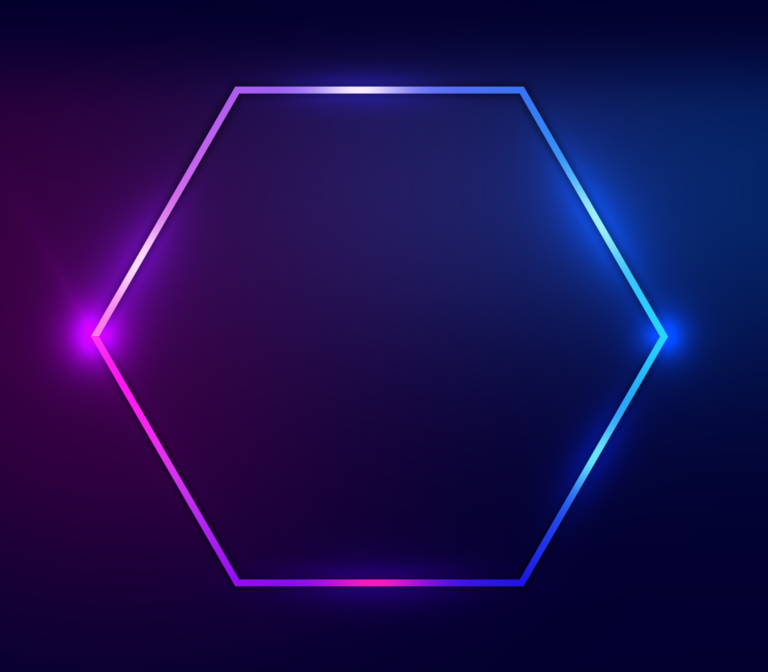
A WebGL 1 fragment shader for this background:

```glsl
precision highp float;

uniform vec2 u_resolution;

const float RADIUS = 0.4234;
const float HALF_STROKE = 0.0052;
const float SIXTH_TURN = 1.0471976;

vec3 pick(float i, vec3 a, vec3 b, vec3 c, vec3 d, vec3 e, vec3 f) {
  if (i < 0.5) return a;
  if (i < 1.5) return b;
  if (i < 2.5) return c;
  if (i < 3.5) return d;
  return i < 4.5 ? e : f;
}

// Corners and edges run counterclockwise from the right corner
vec3 cornerColor(float i) {
  return pick(mod(i, 6.0),
    vec3(0.15, 0.85, 1.00), vec3(0.22, 0.45, 0.97), vec3(0.68, 0.36, 0.95),
    vec3(1.00, 0.48, 0.90), vec3(0.58, 0.05, 0.95), vec3(0.12, 0.08, 0.90));
}

vec3 sparkColor(float i) {
  return pick(i,
    vec3(0.62, 0.95, 1.00), vec3(0.97, 0.92, 1.00), vec3(1.00, 0.86, 1.00),
    vec3(1.00, 0.10, 0.95), vec3(0.98, 0.10, 0.75), vec3(0.40, 0.90, 1.00));
}

vec3 glowColor(float i) {
  return pick(i,
    vec3(0.00, 0.28, 0.80), vec3(0.16, 0.14, 0.80), vec3(0.36, 0.04, 0.68),
    vec3(0.10, 0.00, 0.12), vec3(0.22, 0.00, 0.58), vec3(0.00, 0.13, 0.75));
}

// Position along the edge, glow length, glow thickness, in edge lengths
vec3 glowShape(float i) {
  return pick(i,
    vec3(0.47, 0.30, 0.095), vec3(0.57, 0.28, 0.035), vec3(0.70, 0.27, 0.085),
    vec3(0.20, 0.60, 0.040), vec3(0.48, 0.34, 0.050), vec3(0.52, 0.23, 0.050));
}

float bell(float x, float width) {
  return exp(-x * x / (width * width));
}

float blob(vec2 uv, vec2 center, vec2 size) {
  vec2 d = (uv - center) / size;
  return exp(-dot(d, d));
}

float halo(vec2 q, vec2 center, float size) {
  vec2 d = (q - center) / size;
  float falloff = 1.0 / (1.0 + dot(d, d));
  return falloff * falloff;
}

vec3 backdrop(vec2 uv) {
  vec3 color = vec3(0.008, 0.0, 0.185);
  color += vec3(0.19, 0.00, 0.055) * blob(uv, vec2(0.00, 0.62), vec2(0.42, 0.42));
  color += vec3(0.08, 0.00, 0.03) * blob(uv, vec2(0.22, 0.30), vec2(0.30, 0.25));
  color += vec3(0.00, 0.13, 0.20) * blob(uv, vec2(1.00, 0.72), vec2(0.36, 0.30));
  color += vec3(0.09, 0.09, 0.155) * blob(uv, vec2(0.54, 0.72), vec2(0.32, 0.27));
  return mix(color, vec3(0.006, 0.0, 0.17), smoothstep(0.82, 1.0, uv.y) * 0.9);
}

void main() {
  vec2 uv = gl_FragCoord.xy / u_resolution;
  vec2 q = (gl_FragCoord.xy - 0.5 * u_resolution) / u_resolution.y;
  q = (q + vec2(0.0067, 0.0007)) / RADIUS;

  // Edge glows, hexagon distance and the stroke colour of the nearest edge
  vec3 glow = vec3(0.0);
  vec3 stroke = vec3(0.0);
  float hexagon = -10.0;
  for (int k = 0; k < 6; k++) {
    float i = float(k);
    float angle = (i + 0.5) * SIXTH_TURN;
    vec2 normal = vec2(cos(angle), sin(angle));
    float across = dot(q, normal) - cos(0.5 * SIXTH_TURN);
    float along = dot(q, vec2(-normal.y, normal.x)) + 0.5;
    vec3 shape = glowShape(i);
    float offset = along - shape.x;
    glow += glowColor(i) * bell(offset, shape.y) * exp(-abs(across) / shape.z);
    if (across > hexagon) {
      hexagon = across;
      stroke = mix(cornerColor(i), cornerColor(i + 1.0), clamp(along, 0.0, 1.0));
      stroke = mix(stroke, sparkColor(i), bell(offset, shape.y * 0.55));
    }
  }

  vec3 color = backdrop(uv) + glow * 0.85;

  // Dark rim beside the stroke
  float edge = abs(hexagon) * RADIUS;
  color *= 1.0 - 0.5 * bell(edge, 0.011);

  // Corner halos
  color += vec3(0.62, 0.00, 0.85) * halo(q, vec2(-1.0, 0.0), 0.13);
  color += vec3(0.00, 0.26, 0.88) * halo(q, vec2(1.0, 0.0), 0.10);

  // Neon stroke
  float pixel = 1.0 / u_resolution.y;
  float line = 1.0 - smoothstep(HALF_STROKE - pixel, HALF_STROKE + pixel, edge);
  gl_FragColor = vec4(mix(color, stroke, line), 1.0);
}
```
